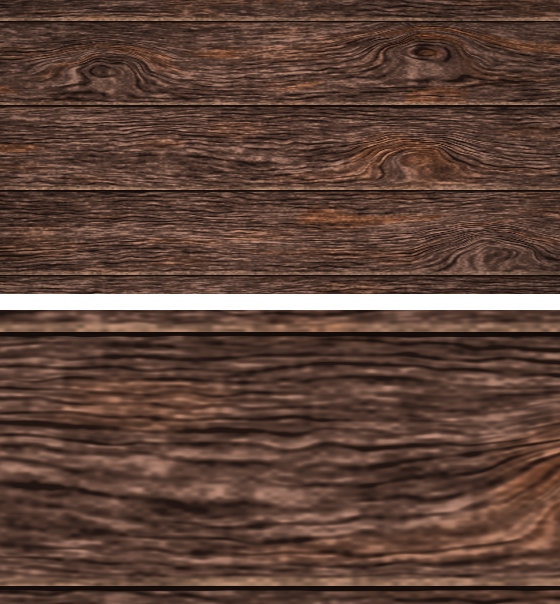
Top, the full canvas; bottom, a detail of the centre.
Write a Shadertoy shader that draws this texture.

```glsl
// Dark weathered boards laid horizontally, with three full planks and two cut ones.
// Ragged grain lines follow a ring field that knots bend into closed loops;
// short fibres, seams, worn lower lips and warm streaks are layered on top.

float hash(vec2 p) {
    vec3 q = fract(p.xyx * 0.1031);
    q += dot(q, q.yzx + 33.33);
    return fract((q.x + q.y) * q.z);
}

float noise(vec2 p) {
    vec2 i = floor(p), f = fract(p);
    f = f * f * (3.0 - 2.0 * f);
    return mix(mix(hash(i), hash(i + vec2(1, 0)), f.x),
               mix(hash(i + vec2(0, 1)), hash(i + vec2(1, 1)), f.x), f.y);
}

float fbm(vec2 p) {
    float sum = 0.0, amp = 0.53;
    for (int i = 0; i < 4; i++) {
        sum += amp * noise(p);
        p = p * 2.03 + 17.3;
        amp *= 0.5;
    }
    return sum;
}

// Walnut ramp from crevice to worn ridge
vec3 woodColor(float tone) {
    vec3 c = mix(vec3(0.12, 0.075, 0.062), vec3(0.30, 0.208, 0.172), smoothstep(0.10, 0.55, tone));
    return mix(c, vec3(0.68, 0.51, 0.44), smoothstep(0.45, 1.0, tone));
}

void mainImage(out vec4 fragColor, in vec2 fragCoord) {
    vec2 uv = fragCoord / iResolution.xy;
    float aspect = iResolution.x / iResolution.y;
    float x = uv.x * aspect;

    // Plank index and position inside the plank, 0 at its top edge
    float row = (1.0 - uv.y - 0.070) / 0.288;
    float id = floor(row);
    float v = row - id;
    float pixel = 1.0 / (0.288 * iResolution.y);
    vec2 shift = vec2(13.7, 29.1) * (id + 3.0);

    // Ring field: straight grain, slow waves, then two knots per plank
    float field = v * 24.0;
    field += 4.5 * (noise(vec2(x * 1.3, v * 1.8) + shift) - 0.5);
    field += 1.2 * (fbm(vec2(x * 6.0, v * 5.0) + shift) - 0.5);
    float core = 0.0, halo = 0.0;
    for (int k = 0; k < 2; k++) {
        float fk = float(k);
        float knotX = fract(0.19 + 0.57 * fk + 0.56 * id);
        float knotY = 0.5 + 0.06 * id - fk * (0.22 - 0.13 * id);
        float strength = mix(0.15, 1.0, step(0.15, abs(knotX - 0.38)));
        vec2 d = vec2(x - knotX * aspect, v - knotY) / vec2(0.17, 0.25);
        d += 0.3 * (vec2(noise(d * 2.0 + shift), noise(d * 2.0 + shift + 50.0)) - 0.5);
        float r2 = dot(d, d);
        field += 9.0 * strength * exp(-r2);
        core += strength * exp(-r2 * 22.0);
        halo += strength * exp(-r2 * 1.4);
    }

    // Ragged dark lines, strong in some bands and fading out in others
    float wobble = 0.55 * (noise(vec2(x * 24.0, field * 0.9) + shift + 20.0) - 0.5);
    float wave = 0.5 + 0.5 * sin(6.2832 * (field * 0.85 + wobble));
    float band = smoothstep(0.30, 0.72, noise(vec2(x * 1.8, field * 0.20) + shift + 40.0));
    float broken = 0.35 + 0.65 * noise(vec2(x * 9.0, field * 0.8) + shift + 60.0);
    float line = wave * wave * wave * broken * (0.25 + 0.75 * band);

    // Grain layers, from broad stain to short fibres
    float broad = fbm(vec2(x * 2.0, v * 2.6) + shift + 70.0);
    float rings = noise(vec2(x * 4.0, field * 0.8) + shift);
    float fibre = noise(vec2(x * 20.0, field * 2.3) + shift);
    float dash = noise(vec2(x * 42.0, field * 3.1) + shift + 90.0);
    float speck = noise(vec2(x * 110.0, v * 62.0) + shift);
    float tone = 0.60 + 0.19 * (rings - 0.5) + 0.32 * (fibre - 0.5) + 0.30 * (dash - 0.5)
               + 0.20 * (speck - 0.5) + 0.36 * (broad - 0.5);
    tone -= 0.46 * line + 0.12 * core;

    // Smooth pale patches where the surface has worn through
    float patchNoise = fbm(vec2(x * 2.6, field * 0.22) + shift + 110.0);
    float worn = smoothstep(0.61, 0.68, patchNoise);
    tone = mix(tone, 0.64 + 0.30 * (fibre - 0.5) + 0.2 * (speck - 0.5), worn * 0.6);
    vec3 color = woodColor(tone);

    // Amber tint in streaks and around knots
    float amber = smoothstep(0.56, 0.76, noise(vec2(x * 4.0, field * 0.35) + shift + 150.0));
    amber *= 0.22 + 0.45 * halo + 0.4 * worn;
    color = mix(color, color * vec3(1.25, 1.02, 0.74), clamp(amber, 0.0, 1.0));

    // Light falls off towards the sides and corners
    vec2 c = uv - vec2(0.5, 0.45);
    color *= 1.10 - 0.75 * dot(c, c);

    // Worn lower lip, then the black gap with its soft shadow
    float ragged = 0.006 * (noise(vec2(x * 30.0, id * 7.0)) - 0.5);
    float lip = smoothstep(0.962 - pixel, 0.980, v + ragged);
    float lipWear = 0.40 + 0.60 * noise(vec2(x * 9.0, id * 5.0 + 3.0));
    color = mix(color, vec3(0.76, 0.58, 0.46) * (0.85 + 0.4 * (speck - 0.5)), lip * lipWear * 0.85);
    color *= 1.0 - 0.35 * exp(-v * 28.0);
    float gap = 1.0 - smoothstep(0.018 - pixel * 0.5, 0.018 + pixel, v + ragged);
    color = mix(color, vec3(0.06, 0.035, 0.03), gap * 0.92);

    fragColor = vec4(clamp(color, 0.0, 1.0), 1.0);
}
```
